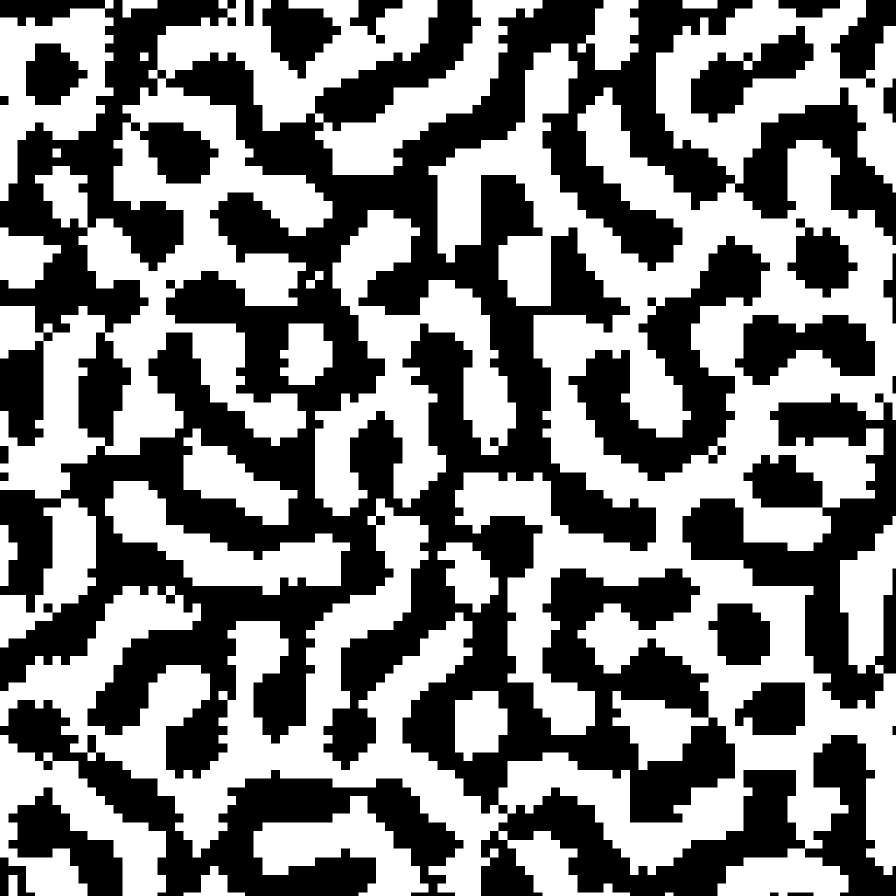
Reproduce this texture procedurally as a WebGL 2 fragment shader.

```glsl
#version 300 es
precision highp float;
// Black and white labyrinth of short bars and blobs on a grid of square cells.
// Waves of similar length in all directions are summed into an isotropic field;
// each cell adds a little random grain and is cut to black or white at zero.

uniform vec2 u_resolution;
out vec4 fragColor;

const float TAU = 6.2831853;
const int WAVES = 44;

// Integer hash of a lattice point, result in 0..1
float hash(ivec2 p) {
    uint h = uint(p.x) * 1597334677u ^ uint(p.y) * 3812015801u;
    h = (h ^ (h >> 16)) * 2146121005u;
    h = (h ^ (h >> 15)) * 2221713035u;
    h ^= h >> 16;
    return float(h >> 8) / 16777216.0;
}

// Band-limited noise with unit variance; p spans 0..1 over the canvas
float labyrinth(vec2 p) {
    float sum = 0.0;
    for (int i = 0; i < WAVES; i++) {
        float angle = 0.5 * TAU * (float(i) + hash(ivec2(i, 301))) / float(WAVES);
        float frequency = mix(9.3, 13.5, hash(ivec2(i, 302)));
        float phase = hash(ivec2(i, 303));
        vec2 direction = vec2(cos(angle), sin(angle));
        sum += cos(TAU * (frequency * dot(p, direction) + phase));
    }
    return sum * sqrt(2.0 / float(WAVES));
}

// Black (0) or white (1) for the cell that holds p
float cellTone(vec2 p) {
    const float cells = 102.4;
    vec2 cell = floor(p * cells);
    ivec2 id = ivec2(cell) + 512;
    float grain = hash(id) + hash(id + 4096) - 1.0;
    return step(0.0, labyrinth((cell + 0.5) / cells) + 0.55 * grain);
}

void main() {
    // Average four samples per pixel to smooth cell edges at any size
    float tone = 0.0;
    for (int i = 0; i < 4; i++) {
        vec2 offset = vec2(i & 1, i >> 1) * 0.5 - 0.25;
        vec2 p = (gl_FragCoord.xy + offset) / u_resolution.y;
        tone += 0.25 * cellTone(vec2(p.x, 1.0 - p.y));
    }
    fragColor = vec4(vec3(tone), 1.0);
}
```
